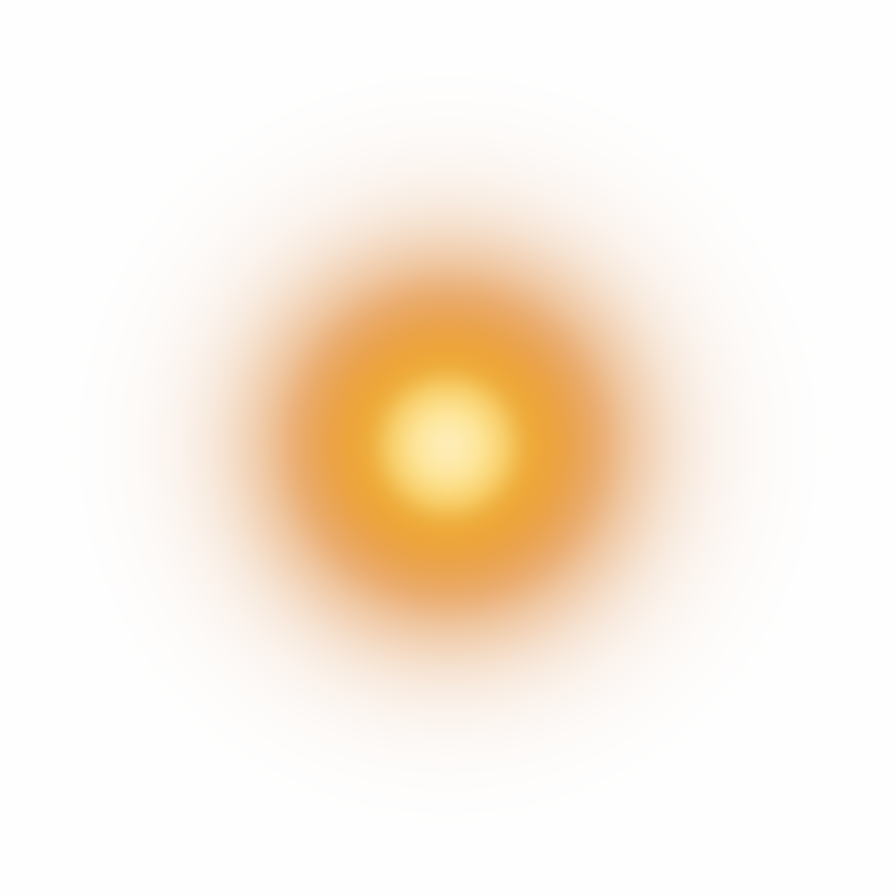
Write a WebGL 2 fragment shader that draws this background.

```glsl
#version 300 es
precision highp float;
// A soft amber orb with a pale yellow core, fading through peach into white.

#define CENTER vec2(0.5, 0.503)
#define STOP_COUNT 12

uniform vec2 u_resolution;
out vec4 fragColor;

// Glow stops from the core outward: rgb colour, then radius in canvas units.
const vec4 GLOW[STOP_COUNT] = vec4[STOP_COUNT](
    vec4(0.992, 0.925, 0.71, 0.0),
    vec4(0.992, 0.895, 0.60, 0.035),
    vec4(0.972, 0.815, 0.43, 0.061),
    vec4(0.938, 0.695, 0.26, 0.085),
    vec4(0.930, 0.650, 0.23, 0.106),
    vec4(0.920, 0.642, 0.30, 0.135),
    vec4(0.920, 0.685, 0.45, 0.170),
    vec4(0.940, 0.790, 0.65, 0.207),
    vec4(0.967, 0.900, 0.84, 0.257),
    vec4(0.984, 0.954, 0.931, 0.303),
    vec4(0.994, 0.985, 0.979, 0.365),
    vec4(0.997, 0.997, 0.997, 0.460)
);

// Central slope at a stop, kept flat at both ends of the gradient.
vec3 stopSlope(int i) {
    if (i == 0 || i == STOP_COUNT - 1) return vec3(0.0);
    vec4 span = GLOW[i + 1] - GLOW[i - 1];
    return span.rgb / span.a;
}

// Cubic Hermite blend between neighbouring stops, free of visible rings.
vec3 glowColor(float radius) {
    vec3 color = GLOW[STOP_COUNT - 1].rgb;
    for (int i = 0; i < STOP_COUNT - 1; i++) {
        vec4 inner = GLOW[i];
        vec4 outer = GLOW[i + 1];
        if (radius >= inner.a && radius < outer.a) {
            float width = outer.a - inner.a;
            float t = (radius - inner.a) / width;
            float s = 1.0 - t;
            color = mix(inner.rgb, outer.rgb, t * t * (3.0 - 2.0 * t))
                  + width * t * s * (s * stopSlope(i) - t * stopSlope(i + 1));
        }
    }
    return color;
}

void main() {
    // Centred position, with the shorter canvas side as one unit.
    vec2 position = (gl_FragCoord.xy - CENTER * u_resolution)
                  / min(u_resolution.x, u_resolution.y);
    fragColor = vec4(clamp(glowColor(length(position)), 0.0, 1.0), 1.0);
}
```
